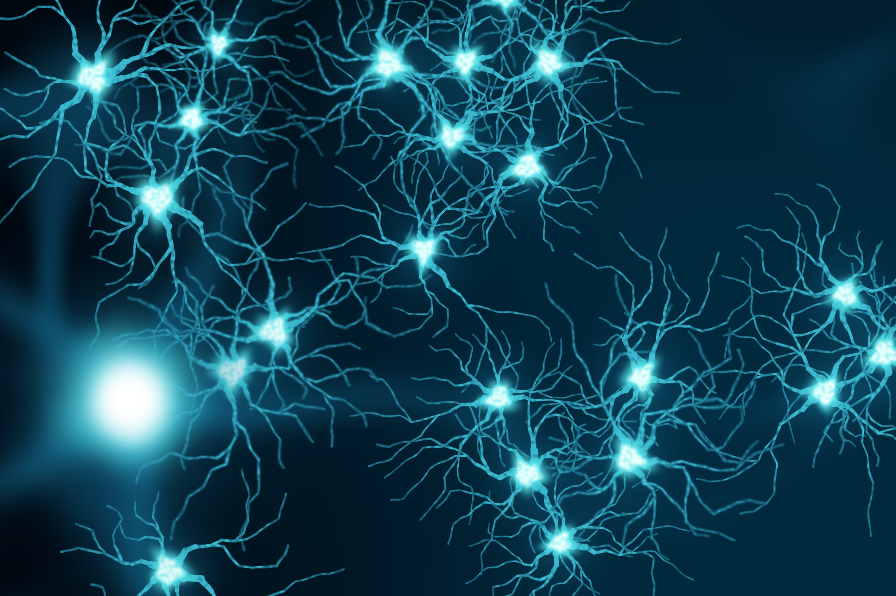
Reproduce this background procedurally as a Shadertoy shader.

```glsl
// Glowing nerve cells in dark blue water: clustered somas grow forking, tapering
// dendrites (short walks drawn as segments) around one large out-of-focus cell,
// with faint ghost branches from gradient noise behind.
const float TAU = 6.2831853;
const vec3 DEEP  = vec3(0.000, 0.035, 0.070);
const vec3 OCEAN = vec3(0.005, 0.160, 0.240);
const vec3 GHOST = vec3(0.040, 0.270, 0.390);
const vec3 BLUE  = vec3(0.070, 0.400, 0.540);
const vec3 TEAL  = vec3(0.180, 0.640, 0.750);
const vec3 CYAN  = vec3(0.340, 0.910, 0.930);
const vec3 WHITE = vec3(0.900, 1.000, 0.990);
const int ARMS = 7, TIPS = 3, STEPS = 12;  // dendrites, ends of each, segments
const float STEP_LENGTH = 0.020;
const float SOMA_RADIUS = 0.025;
const float WARP = 0.007;                  // fine wiggle of the sharp shapes
const vec2 BIG_CELL = vec2(0.215, 0.330);
// Clusters: centre, spread, number of cells
const int CLUSTERS = 7;
const vec4 CLUSTER[CLUSTERS] = vec4[CLUSTERS](
    vec4(0.25, 0.80, 0.17, 4.0), vec4(0.80, 0.85, 0.17, 6.0),
    vec4(0.94, 0.24, 0.18, 5.0), vec4(1.44, 0.43, 0.11, 3.0),
    vec4(0.45, 0.41, 0.07, 2.0), vec4(0.72, 0.58, 0.01, 1.0),
    vec4(0.28, 0.05, 0.01, 1.0));

vec4 hash4(vec2 p) {
    vec4 h = fract(p.xyxy * vec4(0.1031, 0.1030, 0.0973, 0.1099));
    h += dot(h, h.wzxy + 33.33);
    return fract((h.xxyz + h.yzzw) * h.zywx);
}

vec2 direction(float angle) { return vec2(cos(angle), sin(angle)); }

float slope(vec2 cell, vec2 corner, vec2 f) {
    return dot(direction(TAU * hash4(cell + corner + 71.0).x), f - corner);
}

float gradientNoise(vec2 p) {
    vec2 c = floor(p), f = p - c, u = f * f * (3.0 - 2.0 * f), e = vec2(1.0, 0.0);
    return mix(mix(slope(c, e.yy, f), slope(c, e.xy, f), u.x),
               mix(slope(c, e.yx, f), slope(c, e.xx, f), u.x), u.y);
}

float segmentDistance(vec2 p, vec2 a, vec2 b) {
    return length(p - mix(a, b, clamp(dot(p - a, b - a) / dot(b - a, b - a), 0.0, 1.0)));
}

// Brightness of all dendrites of one cell at offset q from its centre
float dendrites(vec2 q, float seed, float size, float soft) {
    float light = 0.0;
    for (int k = 0; k < ARMS; k++) {
        vec4 h = hash4(vec2(seed * 3.7, float(k) + 11.0));
        float base = TAU * (float(k) + 0.7 * h.x) / float(ARMS) + seed;
        if (dot(q, direction(base)) < -0.03 * size) continue;
        float stride = size * STEP_LENGTH * mix(0.5, 1.3, h.y);
        for (int b = 0; b < TIPS; b++) {
            int fork = b == 0 ? 0 : 1 + 2 * b + int(3.0 * h.w);
            float side = b == 0 ? 0.0 : sign(fract(h.x * 7.0 + 0.5 * float(b)) - 0.5);
            vec2 a = vec2(0.0);
            for (int i = 0; i < STEPS; i++) {
                float n = float(i), t = n / float(STEPS);
                float heading = base + 0.35 * sin(n * n * (1.0 + h.z)) + min(1.0, n / 3.0)
                    * mix(0.35, 0.85, h.z) * sin(n * (0.35 + 0.45 * h.x) + TAU * h.w);
                if (i >= fork) heading += side * (0.55 + 0.35 * sin(0.7 * float(i - fork)));
                vec2 next = a + stride * direction(heading);
                if (i >= fork) {
                    float width = size * (0.0017 + 0.0065 * exp(-7.0 * t));
                    float d = segmentDistance(q, a, next);
                    float cover = 1.0 - smoothstep(max(width - soft, 0.0), width + soft, d);
                    light = max(light, cover * min(1.0, 1.5 * width / soft) * mix(1.0, 0.55, t));
                }
                a = next;
            }
        }
    }
    return light;
}

// Water, ghost branches and the blurred arms of the large cell
vec3 backdrop(vec2 p) {
    vec3 col = mix(DEEP, OCEAN, smoothstep(0.0, 1.15, p.x + 0.15 * gradientNoise(p * 2.5)));
    col *= 1.0 - 0.3 * smoothstep(0.6, 1.1, p.y);
    float ridge = 1.0 - smoothstep(0.0, 0.13, abs(gradientNoise(p * 2.3 + 4.3)));
    ridge *= smoothstep(-0.1, 0.3, gradientNoise(p * 1.9 + 9.1)) * smoothstep(0.2, 0.6, abs(p.x - 0.85));
    col = mix(col, GHOST, 0.7 * ridge);
    float arm = 0.0;
    for (int k = 0; k < 5; k++) {
        vec2 d = direction(1.15 + TAU * float(k) / 5.0), q = p - BIG_CELL;
        float along = dot(q, d), bow = 0.12 * along * sin(along * 7.0 + 2.0 * float(k));
        float across = (dot(q, vec2(-d.y, d.x)) + bow) / 0.04;
        arm = max(arm, smoothstep(0.0, 0.06, along) * exp(-across * across - 2.6 * along));
    }
    return mix(col, BLUE, 0.85 * arm);
}

void mainImage(out vec4 fragColor, in vec2 fragCoord) {
    vec2 p = fragCoord / iResolution.y;
    vec2 w = p + WARP * vec2(gradientNoise(p * 27.0), gradientNoise(p * 27.0 + 50.0));
    float pixel = 0.6 / iResolution.y, grain = gradientNoise(p * 130.0);
    float filament = 0.0, halo = 0.0, glow = 0.0, core = 0.0;
    // Scatter the cells of each cluster on a golden-angle spiral
    for (int g = 0; g < CLUSTERS; g++) {
        vec4 c = CLUSTER[g];
        for (int j = 0; j < int(c.w); j++) {
            float n = float(j), seed = float(g * 8 + j) + 1.0;
            vec4 h = hash4(vec2(seed, 5.0));
            float size = mix(0.75, 1.3, h.x), radius = SOMA_RADIUS * size;
            vec2 spiral = vec2(1.2, 1.0) * direction(2.4 * n + 1.9 * float(g));
            vec2 q = w - c.xy - c.z * sqrt((n + 0.5) / c.w) * spiral;
            float r = length(q), angle = atan(q.y, q.x), blur = h.y > 0.85 ? 0.002 : 0.0;
            if (r > 0.34 * size) continue;
            float shape = r * (1.0 + 0.16 * sin(3.0 * angle + seed) + 0.1 * sin(5.0 * angle)) / radius;
            filament = max(filament, dendrites(q, seed, size, pixel + blur));
            halo += 0.45 * exp(-pow(r / (2.6 * radius), 2.0));
            glow = max(glow, exp(-pow(shape / 1.15, 4.0)));
            core = max(core, 1.0 - smoothstep(0.5, 0.95, shape));
        }
    }
    // Composite from far to near, the large cell last
    vec3 col = mix(backdrop(p), BLUE, min(halo, 0.7));
    filament = clamp(filament * (1.05 + 0.6 * grain), 0.0, 1.0);
    col = mix(col, mix(BLUE, mix(TEAL, CYAN, 0.3), filament), filament);
    col = mix(col, CYAN, glow);
    col = mix(col, WHITE, core * clamp(0.9 + 0.8 * grain, 0.0, 1.0));
    float r = length(p - BIG_CELL) * (1.0 + 0.25 * gradientNoise(p * 9.0));
    col = mix(col, BLUE, 0.65 * exp(-pow(r / 0.165, 2.0)));
    col = mix(col, mix(TEAL, CYAN, 0.6), exp(-pow(r / 0.112, 4.0)));
    fragColor = vec4(mix(col, vec3(1.0), exp(-pow(r / 0.070, 4.0))), 1.0);
}
```
